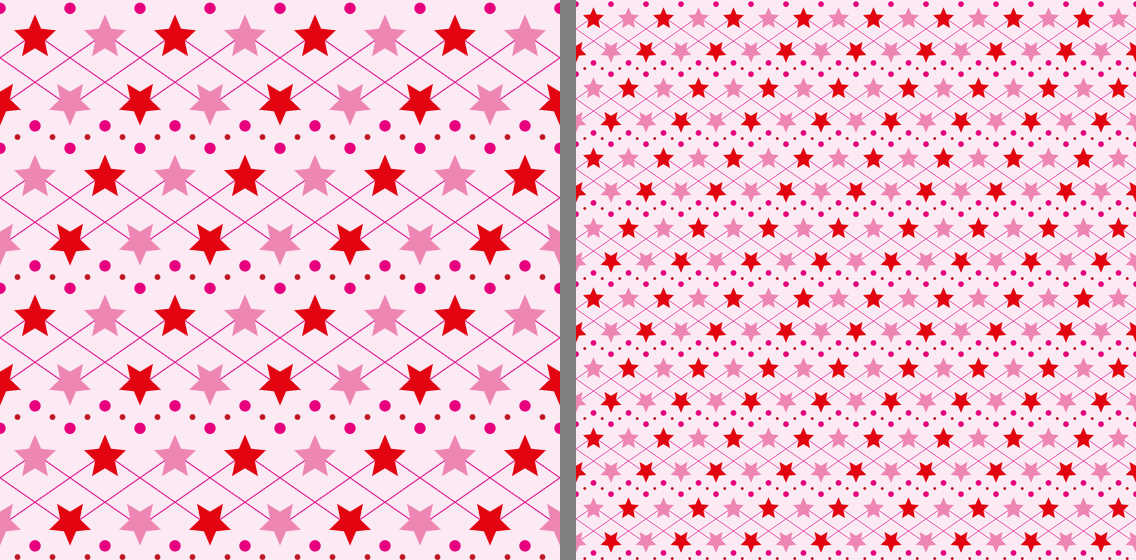
Left, the tile; right, the same tile 2 across and 2 down.
Give the GLSL for this pattern, as a Shadertoy shader.

```glsl
const float COLUMNS = 8.0;          // star columns across; one column is one unit
const float BAND_HEIGHT = 2.0;      // four bands down
const float BAND_CENTER = 1.0;

const float STAR_RADIUS = 0.3135;
const float STAR_INNER = 0.47;      // notch radius relative to tip radius
const float STAR_STRETCH = 1.05;    // slight vertical elongation
const float STAR_OFFSET = 0.465;    // star rows above and below band center

const float LATTICE_SLOPE = 0.696;
const float LATTICE_REACH = 0.5;    // lines end underneath the stars
const float LINE_HALF_WIDTH = 0.0073;

const float BIG_DOT_RADIUS = 0.081;
const float SMALL_DOT_RADIUS = 0.041;
const float UPPER_DOT_ROW = 0.119;
const float LOWER_DOT_ROW = 1.798;
const float SMALL_DOT_ROW = 1.958;

const vec3 BACKGROUND = vec3(0.984, 0.918, 0.957);
const vec3 STAR_RED = vec3(0.886, 0.018, 0.067);
const vec3 STAR_PINK = vec3(0.933, 0.525, 0.706);
const vec3 DOT_MAGENTA = vec3(0.902, 0.0, 0.494);
const vec3 DOT_RED = vec3(0.755, 0.085, 0.14);
const vec3 LINE_MAGENTA = vec3(0.855, 0.02, 0.515);

const float PI = 3.14159265;

// Signed offset to the nearest multiple of period
float wrapCentered(float x, float period) {
    return x - period * round(x / period);
}

// Offset to the nearest shape of a row; rows repeat once per band
vec2 rowCell(vec2 p, float column, float row, float spacing) {
    return vec2(wrapCentered(p.x - column, spacing),
                wrapCentered(p.y - row, BAND_HEIGHT));
}

float coverage(float dist, float pixel) {
    return clamp(0.5 - dist / pixel, 0.0, 1.0);
}

// Five-pointed star with its tip toward +y
float starDistance(vec2 p) {
    p.y /= STAR_STRETCH;
    float sector = abs(wrapCentered(atan(p.x, p.y), 0.4 * PI));
    vec2 folded = length(p) * vec2(sin(sector), cos(sector));
    vec2 tip = vec2(0.0, STAR_RADIUS);
    vec2 notch = STAR_RADIUS * STAR_INNER * vec2(sin(0.2 * PI), cos(0.2 * PI));
    vec2 normal = normalize(vec2(tip.y - notch.y, notch.x));
    return dot(folded - tip, normal);
}

// Two mirrored families of slanted lines
float latticeDistance(vec2 p) {
    float height = p.y - BAND_CENTER;
    float run = height / LATTICE_SLOPE + 0.25;
    float across = min(abs(wrapCentered(p.x - run, 1.0)),
                       abs(wrapCentered(p.x + run, 1.0)));
    float perpendicular = across * LATTICE_SLOPE / length(vec2(1.0, LATTICE_SLOPE));
    return max(perpendicular - LINE_HALF_WIDTH, abs(height) - LATTICE_REACH);
}

// Colours alternate along a row and from band to band
vec3 starColor(float column, float band) {
    return mix(STAR_RED, STAR_PINK, mod(column + band, 2.0));
}

void mainImage(out vec4 fragColor, in vec2 fragCoord) {
    vec2 p = fragCoord / iResolution.xy * COLUMNS;
    p.y = COLUMNS - p.y;            // bands count from the top
    float pixel = COLUMNS / min(iResolution.x, iResolution.y);
    float band = floor(p.y / BAND_HEIGHT);
    vec2 local = vec2(p.x, p.y - band * BAND_HEIGHT);

    vec3 color = mix(BACKGROUND, LINE_MAGENTA, coverage(latticeDistance(local), pixel));

    // Dots
    float bigDots = min(length(rowCell(local, 0.0, UPPER_DOT_ROW, 1.0)),
                        length(rowCell(local, 0.5, LOWER_DOT_ROW, 1.0))) - BIG_DOT_RADIUS;
    float smallDots = length(rowCell(local, 0.25, SMALL_DOT_ROW, 0.5)) - SMALL_DOT_RADIUS;
    color = mix(color, DOT_MAGENTA, coverage(bigDots, pixel));
    color = mix(color, DOT_RED, coverage(smallDots, pixel));

    // Upright stars, then inverted stars half a column over
    vec2 upright = rowCell(local, 0.5, BAND_CENTER - STAR_OFFSET, 1.0);
    vec2 inverted = rowCell(local, 0.0, BAND_CENTER + STAR_OFFSET, 1.0);
    upright.y = -upright.y;
    color = mix(color, starColor(floor(p.x), band), coverage(starDistance(upright), pixel));
    color = mix(color, starColor(round(p.x), band), coverage(starDistance(inverted), pixel));

    fragColor = vec4(color, 1.0);
}
```
